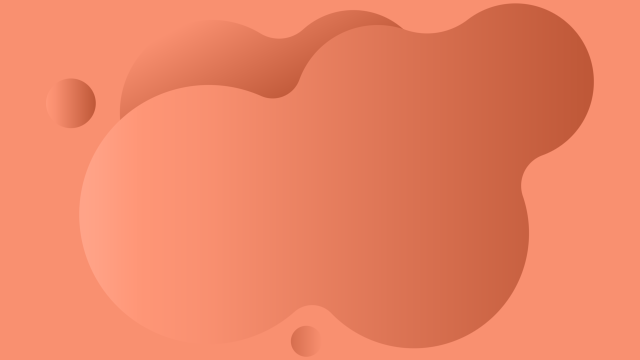
Reproduce this background procedurally as a WebGL 2 fragment shader.

```glsl
#version 300 es
precision highp float;

uniform vec2 u_resolution;
out vec4 outColor;

#define BACKGROUND vec3(0.976, 0.563, 0.439)
#define LIGHT vec3(1.0, 0.640, 0.533)
#define WARM vec3(1.0, 0.590, 0.468)
#define DARK vec3(0.745, 0.341, 0.216)
#define ASPECT (16.0 / 9.0)
#define BALL vec3(0.197, 0.713, 0.0690)
#define BEAD vec3(0.851, 0.052, 0.0430)

// Lobes hold centre and radius, in units of the canvas height.
const vec3 FRONT[4] = vec3[4](
    vec3(0.580, 0.404, 0.360), vec3(1.049, 0.699, 0.2315),
    vec3(1.432, 0.773, 0.2176), vec3(1.150, 0.352, 0.3195));
const float FILLET[4] = float[4](0.079, 0.185, 0.090, 0.074);
const vec3 BACK_LEFT = vec3(0.590, 0.6875, 0.257);
const vec3 BACK_RIGHT = vec3(0.9815, 0.764, 0.208);

float cross2(vec2 a, vec2 b) { return a.x * b.y - a.y * b.x; }

float circle(vec2 p, vec3 c) { return length(p - c.xy) - c.z; }

// Two circles joined by a concave arc on the left of the way from a to b.
float joinedCircles(vec2 p, vec3 a, vec3 b, float radius) {
    float d = min(circle(p, a), circle(p, b));
    vec2 span = b.xy - a.xy;
    float len = length(span), ra = a.z + radius, rb = b.z + radius;
    float along = (ra * ra - rb * rb + len * len) / (2.0 * len);
    float across = sqrt(max(ra * ra - along * along, 0.0));
    vec2 dir = span / len;
    vec2 hub = a.xy + dir * along + vec2(-dir.y, dir.x) * across;
    bool inside = cross2(span, p - a.xy) > 0.0
        && cross2(hub - b.xy, p - b.xy) > 0.0
        && cross2(a.xy - hub, p - hub) > 0.0;
    return inside ? min(d, radius - length(p - hub)) : d;
}

// Light rim tone, through the background colour, to the dark tone.
vec3 ramp(float t) {
    vec3 c = mix(LIGHT, WARM, smoothstep(0.0, 0.13, t));
    c = mix(c, BACKGROUND, clamp((t - 0.10) / 0.15, 0.0, 1.0));
    return mix(c, DARK, clamp((t - 0.25) / 0.75, 0.0, 1.0));
}

// Position across a circle, 0 at its left and 1 at its right.
float acrossCircle(vec2 p, vec3 c) { return 0.5 + 0.5 * (p.x - c.x) / c.z; }

void paint(inout vec3 base, vec3 color, float d) {
    float pixel = 1.0 / u_resolution.y;
    base = mix(base, color, smoothstep(0.7 * pixel, -0.7 * pixel, d));
}

void main() {
    vec2 p = (gl_FragCoord.xy - 0.5 * u_resolution) / u_resolution.y
        + vec2(0.5 * ASPECT, 0.5);
    vec3 color = BACKGROUND;

    // Back blob, darkening toward the lower right.
    float shade = clamp(1.51 * p.x + 2.85 * (1.0 - p.y) - 0.97, 0.0, 1.0);
    paint(color, ramp(0.25 + 0.70 * shade),
        joinedCircles(p, BACK_LEFT, BACK_RIGHT, 0.10));

    // Front blob, a closed chain of lobes.
    float front = 1e3;
    for (int i = 0; i < 4; i++) {
        front = min(front, joinedCircles(p, FRONT[i], FRONT[(i + 1) % 4], FILLET[i]));
    }
    float left = FRONT[0].x - FRONT[0].z;
    float right = FRONT[2].x + FRONT[2].z;
    paint(color, ramp((p.x - left) / (right - left)), front);

    // Small loose circles.
    paint(color, ramp(0.08 + 0.92 * acrossCircle(p, BALL)), circle(p, BALL));
    paint(color, ramp(0.70 - 0.45 * acrossCircle(p, BEAD)), circle(p, BEAD));

    outColor = vec4(color, 1.0);
}
```
